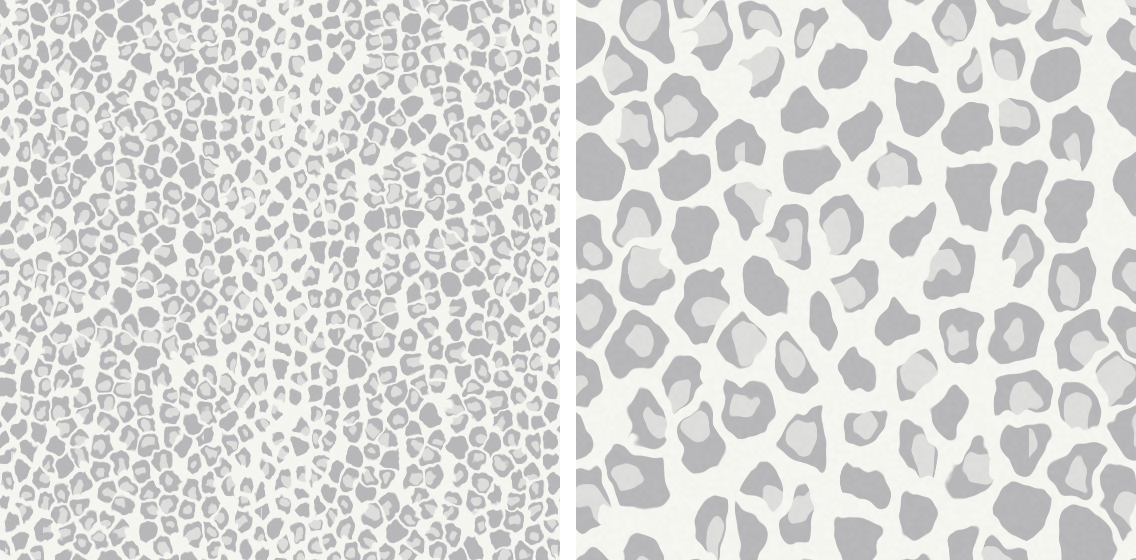
Left, the full canvas; right, a detail of the centre.
This pattern is drawn by a WebGL 2 fragment shader. Its source:

```glsl
#version 300 es
precision highp float;

uniform vec2 u_resolution;
out vec4 fragColor;

const vec3 GROUND = vec3(0.962, 0.962, 0.944);
const vec3 SPOT = vec3(0.718, 0.718, 0.728);
const vec3 CORE = vec3(0.868, 0.868, 0.862);

const vec2 CELLS = vec2(29.0, 25.0);   // spots across the canvas
const float JITTER = 0.68;             // scatter of the spot centres
const float BAND_PERIOD = 0.543;       // distance between sparse bands
const float BAND_CENTRE = 0.505;
const float BAND_SQUEEZE = 0.3;        // narrower cells within the bands
const vec2 GAP = vec2(0.065, 0.155);   // half gap: dense areas, sparse bands
const float GAP_VARIATION = 0.04;
const float CORNER_SHARPNESS = 15.0;
const vec2 SPOT_RADIUS = vec2(0.42, 0.66);
const float LEAN = 0.4;
const float SOLID_SHARE = 0.18;
const vec2 CORE_RADIUS = vec2(0.15, 0.25);
const float CORE_REACH = 0.5;
const float NOTCH_DISTANCE = 0.53;
const float NOTCH_RADIUS = 0.2;
const float COARSE_WOBBLE = 0.24;
const float FINE_WOBBLE = 0.09;
const float GRAIN = 0.016;
const float TAU = 6.2831853;

vec2 hash2(vec2 p) {
    vec3 q = fract(p.xyx * vec3(0.1031, 0.1030, 0.0973));
    q += dot(q, q.yzx + 33.33);
    return fract((q.xx + q.yz) * q.zy);
}

vec2 noise2(vec2 p) {
    vec2 i = floor(p), f = fract(p);
    f = f * f * (3.0 - 2.0 * f);
    vec2 low = mix(hash2(i), hash2(i + vec2(1, 0)), f.x);
    vec2 high = mix(hash2(i + vec2(0, 1)), hash2(i + vec2(1, 1)), f.x);
    return mix(low, high, f.y);
}

// Jittered centre of a cell, with every other column staggered
vec2 cellCentre(vec2 cell) {
    vec2 stagger = vec2(0.0, 0.5 * mod(cell.x, 2.0));
    return cell + 0.5 + stagger + JITTER * (hash2(cell + 71.0) - 0.5);
}

vec2 nearestCell(vec2 p) {
    vec2 base = floor(p), best = base;
    float bestDistance = 1e5;
    for (int y = -2; y <= 2; y++)
    for (int x = -2; x <= 2; x++) {
        vec2 cell = base + vec2(x, y);
        vec2 d = cellCentre(cell) - p;
        if (dot(d, d) < bestDistance) {
            bestDistance = dot(d, d);
            best = cell;
        }
    }
    return best;
}

// Distance to the cell border, with rounded corners
float borderDistance(vec2 p, vec2 cell) {
    vec2 centre = cellCentre(cell);
    float sum = 0.0;
    for (int y = -2; y <= 2; y++)
    for (int x = -2; x <= 2; x++) {
        if (x == 0 && y == 0) continue;
        vec2 other = cellCentre(cell + vec2(x, y));
        float d = dot(0.5 * (centre + other) - p, normalize(other - centre));
        sum += exp(-CORNER_SHARPNESS * d);
    }
    return -log(sum) / CORNER_SHARPNESS;
}

float capsule(vec2 p, vec2 end) {
    float t = clamp(dot(p, end) / max(dot(end, end), 1e-4), 0.0, 1.0);
    return length(p - end * t);
}

void main() {
    float size = min(u_resolution.x, u_resolution.y);
    vec2 uv = gl_FragCoord.xy / size;
    float phase = TAU * (uv.x - BAND_CENTRE) / BAND_PERIOD;
    float sparse = pow(0.5 + 0.5 * cos(phase), 4.0);

    // Cell space with uneven outlines
    vec2 p = uv * CELLS + 40.0;
    p.x += BAND_SQUEEZE * sin(phase);
    vec2 wobble = COARSE_WOBBLE * (noise2(p * 2.6) - 0.5)
                + FINE_WOBBLE * (noise2(p * 5.7 + 19.0) - 0.5);
    p += wobble;

    vec2 cell = nearestCell(p);
    vec2 local = p - cellCentre(cell);
    vec2 shapeRnd = hash2(cell + 7.0);
    vec2 coreRnd = hash2(cell + 133.0);
    vec2 kindRnd = hash2(cell + 211.0);

    // Leaning oval limited by the neighbouring spots
    float lean = LEAN * sin(phase) + 0.8 * (shapeRnd.y - 0.5);
    float c = cos(lean), s = sin(lean);
    vec2 oval = vec2(c * local.x - s * local.y, s * local.x + c * local.y);
    float radius = mix(SPOT_RADIUS.x, SPOT_RADIUS.y, shapeRnd.x);
    float spot = length(oval / vec2(0.88, 1.12)) - radius;
    float gap = mix(GAP.x, GAP.y, sparse) + GAP_VARIATION * (kindRnd.y - 0.5);
    spot = max(spot, gap - borderDistance(p, cell));

    // Pale core, often opening through a notch in the rim
    bool solid = kindRnd.x < SOLID_SHARE + 0.3 * sparse;
    float angle = -0.25 * TAU + 4.4 * (coreRnd.x - 0.5);
    vec2 opening = vec2(cos(angle), sin(angle));
    float coreRadius = mix(CORE_RADIUS.x, CORE_RADIUS.y, shapeRnd.x);
    float core = capsule(local, opening * CORE_REACH * coreRnd.y) - coreRadius;
    float notch = NOTCH_RADIUS - length(local - opening * NOTCH_DISTANCE);
    if (solid) core = 1.0;
    else if (coreRnd.y > 0.45) spot = max(spot, notch);

    float edge = 0.8 * CELLS.x / size;
    vec3 colour = mix(CORE, SPOT, smoothstep(-edge, edge, core));
    colour = mix(colour, GROUND, smoothstep(-edge, edge, spot));
    colour += GRAIN * (noise2(uv * 420.0).x - 0.5);
    fragColor = vec4(colour, 1.0);
}
```
